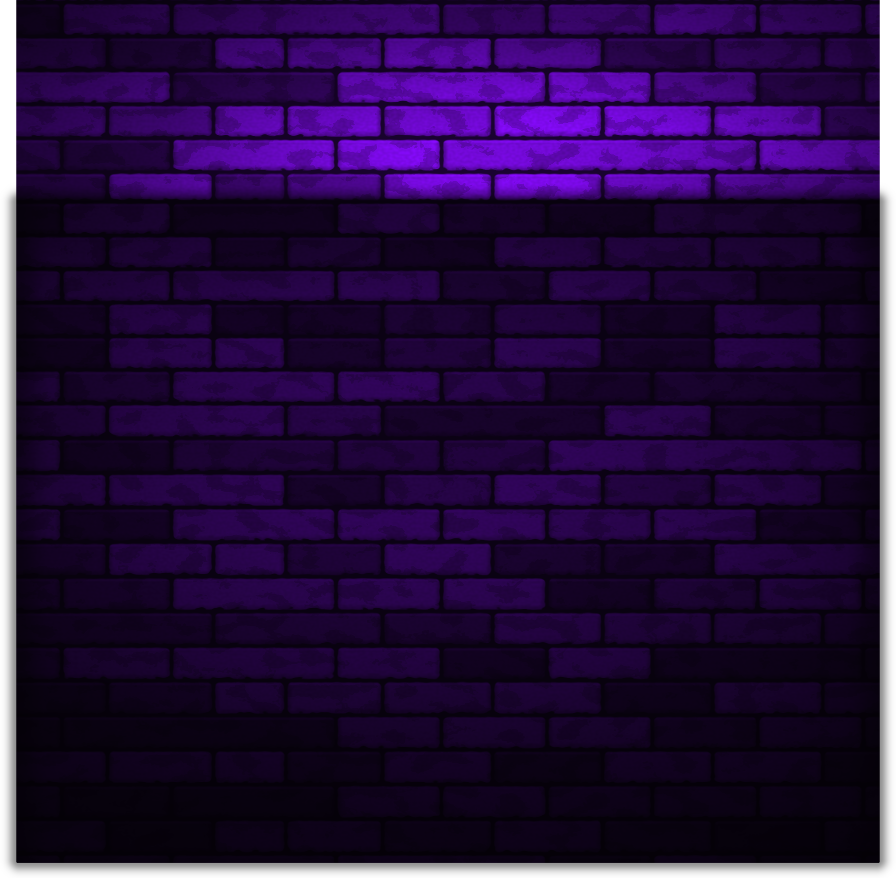
This texture is drawn by a WebGL 1 fragment shader. Its source:

```glsl
precision highp float;
uniform vec2 u_resolution;

#define GRID vec2(768.0, 753.0)
#define WALL_MIN vec2(14.0, -40.0)
#define WALL_MAX vec2(754.0, 740.0)
#define PANEL_TOP 171.0
#define TINT vec3(0.53, 0.035, 1.0)
#define MORTAR 0.2
#define GAP 1.6
#define GLOW 0.86
#define DIM 0.295
#define SEED 17.3

float hash(vec2 p) {
  return fract(sin(dot(p, vec2(127.1, 311.7)) + SEED) * 43758.5);
}

vec2 gradient(vec2 cell) {
  float a = 6.2832 * hash(cell);
  return vec2(cos(a), sin(a));
}

float gradientNoise(vec2 p) {
  vec2 i = floor(p), f = fract(p);
  vec2 u = f * f * f * (f * (f * 6.0 - 15.0) + 10.0);
  vec2 e = vec2(1.0, 0.0);
  float a = dot(gradient(i), f);
  float b = dot(gradient(i + e.xy), f - e.xy);
  float c = dot(gradient(i + e.yx), f - e.yx);
  float d = dot(gradient(i + e.xx), f - e.xx);
  return mix(mix(a, b, u.x), mix(c, d, u.x), u.y);
}

float boxDistance(vec2 p, vec2 halfSize, float radius) {
  vec2 q = abs(p) - halfSize + radius;
  return length(max(q, 0.0)) + min(max(q.x, q.y), 0.0) - radius;
}

// Course holding y: index, top edge, height
vec3 courseAt(float y) {
  vec3 run = vec3(0.0, 2.0, 29.1);              // first index, start, height
  if (y > 147.5) run = vec3(5.0, 147.5, 25.5);
  if (y > 173.0) run = vec3(6.0, 173.0, 28.83);
  if (y > 346.0) run = vec3(12.0, 346.0, 29.7);
  float n = floor((y - run.y) / run.z);
  return vec3(run.x + n, run.y + n * run.z, run.z);
}

// Vertical joint i of the two alternating bond layouts
float jointX(float i, float layout) {
  float a = i < 2.0 ? 53.0 + 94.0 * i : 288.0 + 90.4 * (i - 2.0);
  float b = i < 2.0 ? 92.0 + 91.0 * i : 328.0 + 94.3 * (i - 3.0);
  if (i == 2.0) b = 245.0;
  return mix(a, b, layout);
}

// Light falling on the wall: bright band above, dim vignetted panel below
float lightAt(vec2 p) {
  float spread = (p.x - 440.0) / 350.0;
  float upper = GLOW * mix(0.5, 1.0, smoothstep(0.0, 130.0, p.y));
  upper *= 0.14 + 0.86 * exp(-spread * spread);
  upper *= 1.0 - 0.5 * smoothstep(157.0, 173.0, p.y);
  float side = (p.x - 384.0) / 370.0;
  float lower = DIM * (1.0 - 0.5 * side * side);
  lower *= mix(0.62, 1.0, smoothstep(165.0, 310.0, p.y));
  lower *= 1.0 - 0.78 * smoothstep(430.0, 745.0, p.y);
  float inset = min(p.x - WALL_MIN.x, WALL_MAX.x - p.x);
  lower *= mix(0.55, 1.0, smoothstep(0.0, 30.0, inset));
  return mix(upper, lower, smoothstep(PANEL_TOP - 2.0, PANEL_TOP + 2.0, p.y));
}

vec3 brickWall(vec2 p, float pixel) {
  vec3 course = courseAt(p.y);
  float layout = mod(course.x + step(9.5, course.x), 2.0);

  // Nearest kept joints on either side; some are skipped for long bricks
  float left = -60.0, right = 850.0, id = -2.0;
  for (int k = -1; k < 10; k++) {
    float i = float(k);
    float x = jointX(i, layout);
    if (hash(vec2(i, course.x + 40.0)) > 0.1) {
      if (x <= p.x) { left = x; id = i; }
      else right = min(right, x);
    }
  }
  vec2 halfSize = 0.5 * vec2(right - left, course.z);
  vec2 q = p - vec2(left, course.y) - halfSize;

  // Worn outline, chipped mostly along the bottom
  float chips = gradientNoise(p * vec2(0.13, 0.2));
  float d = boxDistance(q, halfSize - GAP, 4.0) + 0.8 * chips;
  d += 4.0 * max(chips, 0.0) * smoothstep(0.3, 1.0, q.y / halfSize.y);
  float body = 1.0 - smoothstep(-pixel, pixel, d);

  // Face tone, blotches and grain
  float tone = mix(0.48, 1.12, smoothstep(0.05, 0.7, hash(vec2(id, course.x))));
  float blotch = gradientNoise(p * vec2(0.04, 0.07) + 30.0);
  float grain = gradientNoise(p * vec2(0.3, 0.4));
  tone *= 1.0 - 0.22 * smoothstep(0.08, 0.18, blotch + 0.25 * grain) + 0.1 * grain;
  tone *= mix(0.72, 1.0, smoothstep(0.0, 5.0, -d));

  // Lit upper rim
  float rim = (q.y + halfSize.y - GAP - 1.4) / 1.3;
  tone += 0.3 * exp(-rim * rim);

  float light = lightAt(p);
  return TINT * light * mix(MORTAR, tone, body) + vec3(0.012, 0.005, 0.02);
}

void main() {
  vec2 uv = gl_FragCoord.xy / u_resolution;
  vec2 p = vec2(uv.x, 1.0 - uv.y) * GRID;
  float pixel = GRID.x / u_resolution.x;

  // Pale surround with the panel's soft drop shadow
  vec2 shadowMin = vec2(WALL_MIN.x, PANEL_TOP);
  vec2 shadowHalf = 0.5 * (WALL_MAX - shadowMin);
  float away = max(boxDistance(p - shadowMin - shadowHalf, shadowHalf, 3.0), 0.0);
  vec3 color = vec3(1.0 - 0.42 * exp(-away * away / 45.0));

  vec2 wallHalf = 0.5 * (WALL_MAX - WALL_MIN);
  float wall = boxDistance(p - WALL_MIN - wallHalf, wallHalf, 1.0);
  float cover = 1.0 - smoothstep(-0.5 * pixel, 0.5 * pixel, wall);
  gl_FragColor = vec4(mix(color, brickWall(p, pixel), cover), 1.0);
}
```
